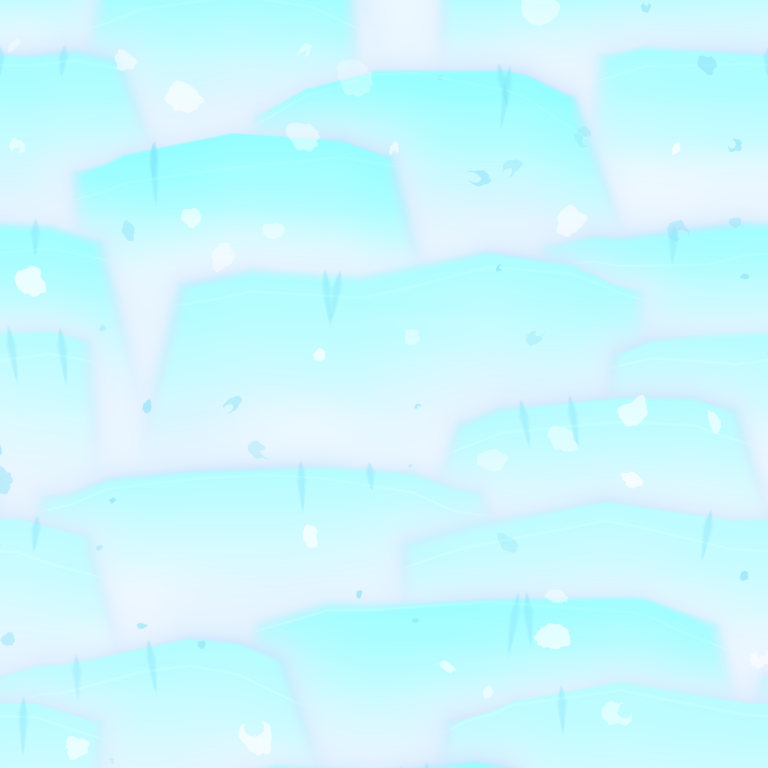
Give the GLSL for this texture, as a three.js fragment shader.

```glsl
// Stacked translucent ice slabs with soft lavender rims, thin cracks and pale flecks.
varying vec2 vUv;

const vec3 CYAN = vec3(0.55, 1.0, 1.0);
const vec3 PALE = vec3(0.92, 0.98, 1.0);
const vec3 SNOW = vec3(1.0);
const vec3 MIST = vec3(0.93, 0.965, 1.0);
const vec3 LAVENDER = vec3(0.74, 0.86, 0.99);
const vec3 CRACK_BLUE = vec3(0.48, 0.86, 0.97);
const vec3 FLECK_BLUE = vec3(0.58, 0.89, 0.97);

const int SLABS = 17;
const float SLAB_STEP = 0.078;
const float RIDGE_FREQ = 6.0;
const float RIDGE_HEIGHT = 0.045;
const float FLECK_GRID = 9.0;
const float FLECK_SHARE = 0.75;
const float EDGE = 0.0013;

float hash(vec2 p) {
  return fract(sin(dot(p, vec2(127.1, 311.7))) * 43758.55);
}

float noise(vec2 p) {
  vec2 i = floor(p), f = fract(p);
  f = f * f * (3.0 - 2.0 * f);
  vec2 e = vec2(1.0, 0.0);
  return mix(mix(hash(i), hash(i + e.xy), f.x),
             mix(hash(i + e.yx), hash(i + e.xx), f.x), f.y);
}

// Straight segments between random heights
float ridge(float x, float seed) {
  float i = floor(x);
  return mix(hash(vec2(i, seed)), hash(vec2(i + 1.0, seed)), x - i) - 0.5;
}

float slabTop(float dx, float halfWidth, float base, float seed) {
  float shoulder = max(0.0, abs(dx) - halfWidth * 0.7);
  return base + RIDGE_HEIGHT * ridge(dx * RIDGE_FREQ + seed * 3.7, seed) - 0.3 * shoulder;
}

// Slender vertical spike hanging from a slab's upper edge
float crack(vec2 p, float len, float lean) {
  float s = (0.012 - p.y) / len;
  float taper = min(s / 0.35, (1.0 - s) / 0.65);
  float x = p.x + lean * p.y;
  float width = 0.008 * max(taper, 0.0);
  return smoothstep(width + EDGE, width * 0.2, abs(x)) * smoothstep(0.0, 0.3, taper);
}

vec3 addSlab(vec3 color, vec2 uv, float id) {
  float seed = id + 5.0;
  float center = fract(id * 0.618 + 0.25 * hash(vec2(seed, 1.0)));
  float halfWidth = mix(0.15, 0.31, hash(vec2(seed, 2.0)));
  float base = 1.2 - SLAB_STEP * (id + 0.5 * hash(vec2(seed, 3.0)));
  float dx = fract(uv.x - center + 0.5) - 0.5;
  float top = slabTop(dx, halfWidth, base, seed);
  float depth = top - uv.y;

  // Distance to a slab with slanted sides
  float slope = mix(-0.05, 0.45, hash(vec2(seed, 4.0 + step(0.0, dx))));
  float side = abs(dx) - halfWidth - slope * max(depth, 0.0);
  vec2 q = vec2(side, -depth);
  float d = length(max(q, 0.0)) + min(max(q.x, q.y), 0.0);

  // Halo and rim behind the slab
  float fade = 1.0 - smoothstep(0.1, 0.27, depth);
  float outer = max(d, 0.0);
  float rimPower = mix(0.25, 0.65, noise(vec2(dx * 7.0, seed * 3.1)));
  color = mix(color, MIST, 0.75 * fade * exp(-outer / 0.035));
  color = mix(color, LAVENDER, rimPower * fade * exp(-outer / 0.014));

  // Body: cyan at the top, paling downwards
  float strength = mix(0.55, 1.0, hash(vec2(seed, 6.0)));
  float reach = mix(0.2, 0.3, hash(vec2(seed, 7.0)));
  float pale = smoothstep(-0.06, reach, depth + 0.04 * (noise(uv * 5.0 + seed) - 0.5));
  float streak = noise(vec2(dx * 3.0, uv.y * 55.0)) - 0.5;
  vec3 body = mix(mix(PALE, CYAN, strength), PALE, clamp(pale + 0.07 * streak, 0.0, 1.0));
  float drift = smoothstep(0.45, 0.8, noise(uv * vec2(4.0, 6.0) + seed * 1.7));
  body = mix(body, SNOW, drift * smoothstep(0.09, 0.22, depth));

  // Faint inner facet, offset from the upper edge
  float facet = depth - 0.025 - 0.05 * ridge(dx * 4.0, seed + 40.0);
  body += 0.035 * smoothstep(0.0025, 0.0, abs(facet)) * step(0.0, depth);

  float softTop = mix(0.0015, 0.016, pow(noise(vec2(dx * 5.0, seed * 7.3)), 2.0));
  float soft = mix(softTop, 0.018, smoothstep(-0.02, 0.02, side + depth));
  color = mix(color, body, fade * (1.0 - smoothstep(-soft, soft, d)));

  // Cracks along the upper edge
  for (int k = 0; k < 2; k++) {
    vec2 key = vec2(seed, 10.0 + float(k));
    float at = halfWidth * 1.6 * (hash(key) - 0.5);
    float len = mix(0.04, 0.095, hash(key + 20.0));
    float lean = 0.4 * (hash(key + 30.0) - 0.5);
    vec2 p = vec2(dx - at, uv.y - slabTop(at, halfWidth, base, seed));
    color = mix(color, CRACK_BLUE, 0.32 * crack(p, len, lean));
  }
  return color;
}

// Irregular chip, sometimes with a bite taken out
float fleckDistance(vec2 p, float radius, vec2 key) {
  float turn = 6.283 * hash(key + 3.0);
  p = mat2(cos(turn), -sin(turn), sin(turn), cos(turn)) * p;
  p.y *= mix(1.0, 1.8, pow(hash(key + 4.0), 2.0));
  vec2 dir = p / max(length(p), 0.0001);
  float wobble = 0.55 + 0.55 * noise(dir * 1.3 + key * 7.0) + 0.25 * noise(dir * 3.5 + key * 3.0);
  float d = length(p) - radius * wobble;
  float bite = length(p - radius * vec2(0.6, 0.2)) - radius * 0.55 * wobble;
  return hash(key + 5.0) < 0.4 ? max(d, -bite) : d;
}

vec3 addFlecks(vec3 color, vec2 uv) {
  vec2 cell = floor(uv * FLECK_GRID);
  for (int y = -1; y <= 1; y++) {
    for (int x = -1; x <= 1; x++) {
      vec2 key = cell + vec2(float(x), float(y));
      vec2 spot = (key + vec2(hash(key + 11.0), hash(key + 23.0))) / FLECK_GRID;
      float white = step(0.52, hash(key + 37.0));
      float size = hash(key + 41.0);
      float radius = mix(mix(0.004, 0.019, size * size), mix(0.007, 0.026, size), white);
      float cover = 1.0 - smoothstep(-EDGE, EDGE, fleckDistance(uv - spot, radius, key));
      float opacity = mix(0.3, 0.75, hash(key + 53.0)) * step(hash(key + 61.0), FLECK_SHARE);
      color = mix(color, mix(FLECK_BLUE, SNOW, white), cover * opacity);
    }
  }
  return color;
}

void main() {
  vec3 color = PALE;
  for (int i = 0; i < SLABS; i++) color = addSlab(color, vUv, float(i));
  gl_FragColor = vec4(clamp(addFlecks(color, vUv), 0.0, 1.0), 1.0);
}
```
